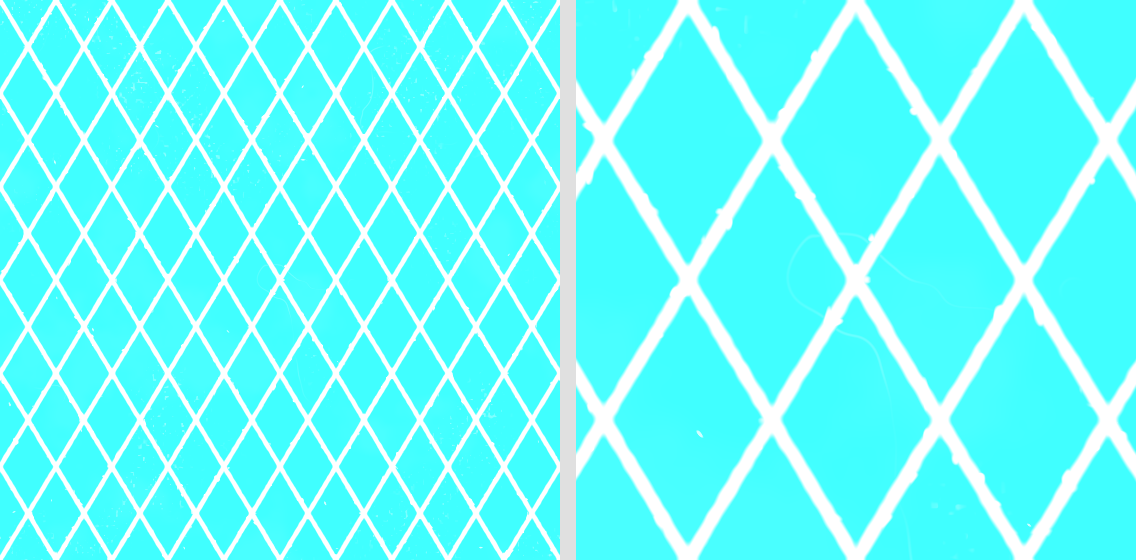
Left: the whole. Right: its middle third, enlarged.
Reproduce this pattern procedurally as a Shadertoy shader.

```glsl
// Diamond lattice of soft white lines on cyan, lightly worn.
// Two families of slanted lines come from distances to whole-number diagonals;
// wrapped value noise adds ragged edges, dust, hairline cracks and flecks.

const vec2  REPEATS      = vec2(10.0, 6.0);   // diamonds across and down
const vec3  GROUND       = vec3(0.25, 1.0, 1.0);
const vec3  LINE_COLOR   = vec3(1.0);
const float CORE_HALF    = 0.0028;            // solid half width of a line
const float SOFT_HALF    = 0.0055;            // half width where it fades out
const float JOINT_ROUND  = 0.0030;            // fillet at the crossings
const float EDGE_RAGGED  = 0.0009;
const float CHIP_DEPTH   = 0.0022;
const float CRACK_WIDTH  = 0.0012;
const float CRACK_ALPHA  = 0.22;
const float DUST_ALPHA   = 0.40;
const float HAZE_ALPHA   = 0.05;
const float FLECK_GRID   = 16.0;
const float FLECK_CHANCE = 0.13;

// Integer hash of a cell and a seed, 0 to 1
float hash(vec2 cell, float seed) {
    uvec3 q = uvec3(cell, seed) * uvec3(73851u, 19349u, 83497u);
    uint h = q.x ^ (q.y * 31u) ^ (q.z * 57u);
    h = (h ^ (h >> 15u)) * 73244475u;
    h = (h ^ (h >> 13u)) * 73244475u;
    h ^= h >> 16u;
    return float(h & 65535u) / 65535.0;
}

// Value noise that wraps after a whole number of cells
float tileNoise(vec2 uv, vec2 period, float seed) {
    vec2 p = uv * period;
    vec2 i = floor(p);
    vec2 f = p - i;
    f = f * f * (3.0 - 2.0 * f);
    vec2 a = mod(i, period);
    vec2 b = mod(i + 1.0, period);
    return mix(mix(hash(a, seed), hash(vec2(b.x, a.y), seed), f.x),
               mix(hash(vec2(a.x, b.y), seed), hash(b, seed), f.x), f.y);
}

float tileFbm(vec2 uv, float period, float seed) {
    float sum = 0.0, weight = 0.5;
    for (int k = 0; k < 4; k++) {
        sum += weight * tileNoise(uv, vec2(period), seed + float(k));
        period *= 2.0;
        weight *= 0.5;
    }
    return sum / 0.9375;
}

float smoothMin(float a, float b, float k) {
    float h = max(k - abs(a - b), 0.0) / k;
    return min(a, b) - 0.25 * h * h * k;
}

// Distance to the nearest lattice line
float latticeDistance(vec2 uv) {
    vec2 p = uv * REPEATS;
    vec2 diagonals = vec2(p.x + p.y, p.x - p.y);
    vec2 d = abs(fract(diagonals + 0.5) - 0.5) / length(REPEATS);
    return smoothMin(d.x, d.y, JOINT_ROUND);
}

// Thin contours of noise, kept to a few patches
float cracks(vec2 uv, float pixel) {
    float n = tileFbm(uv, 5.0, 20.0) - 0.5;
    float slope = max(length(vec2(dFdx(n), dFdy(n))) / pixel, 2.0);
    float patches = smoothstep(0.52, 0.68, tileFbm(uv, 6.0, 30.0));
    return patches * (1.0 - smoothstep(0.0, CRACK_WIDTH + 0.5 * pixel, abs(n) / slope));
}

// Fine specks gathered in scuffed areas
float dust(vec2 uv) {
    float scuffed = smoothstep(0.48, 0.70, tileFbm(uv, 7.0, 40.0));
    float grain = tileNoise(uv, vec2(230.0), 50.0);
    float streak = tileNoise(uv, vec2(190.0, 90.0), 51.0);
    return scuffed * smoothstep(0.72, 0.92, grain) * smoothstep(0.35, 0.75, streak);
}

// Sparse slanted chips of paint, each inside its own cell
float flecks(vec2 uv, float pixel) {
    vec2 p = uv * FLECK_GRID;
    vec2 cell = mod(floor(p), FLECK_GRID);
    vec2 center = 0.25 + 0.5 * vec2(hash(cell, 60.0), hash(cell, 61.0));
    vec2 d = (fract(p) - center) / FLECK_GRID;
    float angle = 6.2832 * hash(cell, 62.0);
    d = mat2(cos(angle), -sin(angle), sin(angle), cos(angle)) * d;
    float size = mix(0.0012, 0.0034, hash(cell, 63.0));
    float ragged = 0.0022 * (tileNoise(uv, vec2(260.0), 64.0) - 0.5);
    float edge = length(d * vec2(1.0, 2.2)) - size + ragged;
    float present = step(hash(cell, 65.0), FLECK_CHANCE);
    return present * (1.0 - smoothstep(-pixel, pixel, edge));
}

void mainImage(out vec4 fragColor, in vec2 fragCoord) {
    vec2 uv = fragCoord / iResolution.xy;
    float pixel = 1.0 / min(iResolution.x, iResolution.y);

    // Lines with a slightly uneven edge and occasional chips
    float d = latticeDistance(uv);
    d += EDGE_RAGGED * (tileNoise(uv, vec2(150.0), 1.0) - 0.5);
    d -= CHIP_DEPTH * smoothstep(0.80, 1.0, tileNoise(uv, vec2(120.0), 2.0));
    float line = 1.0 - smoothstep(CORE_HALF, max(SOFT_HALF, CORE_HALF + pixel), d);

    // Wear on the ground
    float haze = HAZE_ALPHA * smoothstep(0.50, 0.75, tileFbm(uv, 9.0, 10.0));
    float wear = max(CRACK_ALPHA * cracks(uv, pixel), DUST_ALPHA * dust(uv));
    wear = max(max(wear, haze), 0.75 * flecks(uv, pixel));

    fragColor = vec4(mix(GROUND, LINE_COLOR, max(line, wear)), 1.0);
}
```
